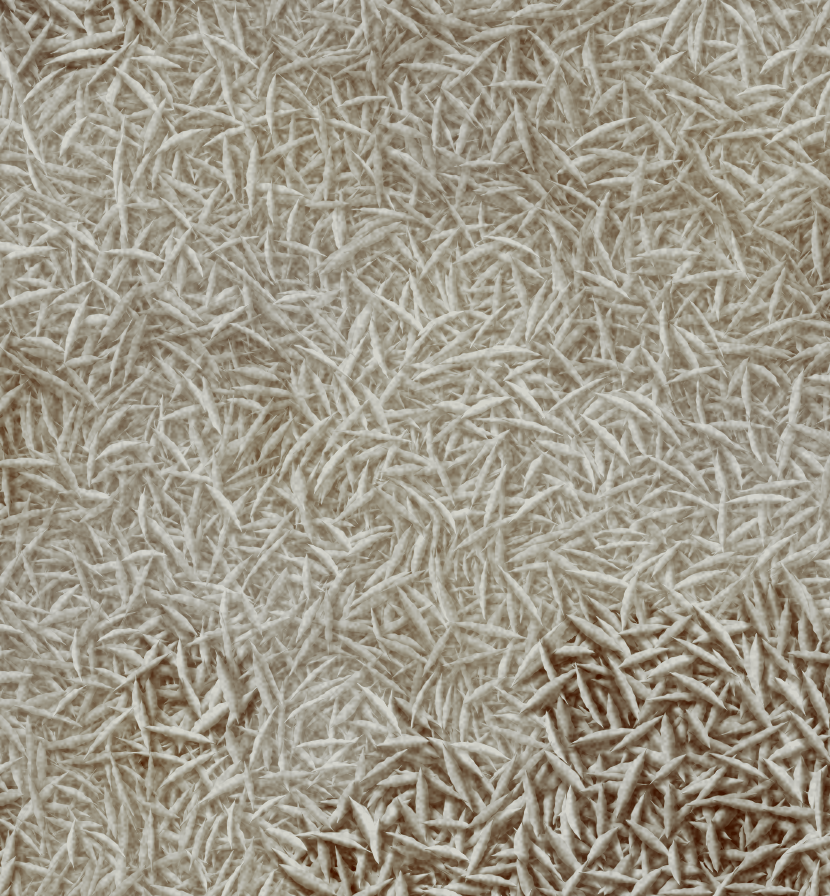
Give the GLSL for this texture, as a WebGL 2 fragment shader.

```glsl
#version 300 es
precision highp float;
// Clusters of desert-rose crystals: thin pale blades over brown hollows.
// Weighted Voronoi clumps steer the direction, size and contrast of blades,
// which are scattered on jittered grids and painted from back to front.
uniform vec2 u_resolution;
out vec4 fragColor;

struct Clump {
    vec2 offset;   // from the clump centre, in clump cells
    float edge;    // 0 at the centre, near 0.8 at the rim
    float rose;    // 0 pale and fine, 1 brown and deep
    vec4 seed;
};

vec4 hash4(vec2 p) {
    vec4 q = fract(p.xyxy * vec4(0.1031, 0.1030, 0.0973, 0.1099));
    q += dot(q, q.wzxy + 33.33);
    return fract((q.xxyz + q.yzzw) * q.zywx);
}

float noise(vec2 p) {
    vec2 i = floor(p), f = fract(p);
    f = f * f * (3.0 - 2.0 * f);
    return mix(mix(hash4(i).x, hash4(i + vec2(1, 0)).x, f.x),
               mix(hash4(i + vec2(0, 1)).x, hash4(i + 1.0).x, f.x), f.y);
}

Clump findClump(vec2 p) {
    p *= 6.5;
    Clump best;
    best.edge = 9.0;
    vec2 bestCell = vec2(0);
    for (int y = -1; y <= 1; y++)
    for (int x = -1; x <= 1; x++) {
        vec2 cell = floor(p) + vec2(x, y);
        vec4 seed = hash4(cell + 117.0);
        vec2 offset = p - cell - mix(vec2(0.1), vec2(0.9), seed.xy);
        float d = length(offset) / mix(0.75, 1.25, seed.z);
        if (d < best.edge) {
            best.edge = d;
            best.offset = offset;
            best.seed = seed;
            bestCell = cell;
        }
    }
    float region = noise(bestCell * 0.45 + 31.0);
    best.rose = smoothstep(0.52, 0.92, 0.55 * best.seed.w + 0.6 * region);
    return best;
}

// Paints one grid of blades over the given brightness
float paintBlades(float light, vec2 p, float layer, float size, float aa) {
    vec2 shift = vec2(7.37, 3.61) * layer + 40.0;
    vec2 g = p / size + shift;
    float ragged = 0.05 * (noise(g * 9.0) - 0.5);
    for (int y = 1; y >= -1; y--)
    for (int x = -1; x <= 1; x++) {
        vec2 id = floor(g) + vec2(x, y);
        vec4 a = hash4(id + layer * 37.0);
        vec4 b = hash4(id + layer * 37.0 + 211.0);
        vec2 centre = id + mix(vec2(0.15), vec2(0.85), a.xy);
        vec2 q = g - centre;
        if (dot(q, q) > 1.7) continue;
        Clump c = findClump((centre - shift) * size);
        if (layer > 2.5 && a.w > 0.72 + 0.28 * c.rose) continue;

        // Blades circle the clump; some cross the others
        float angle = atan(c.offset.y, c.offset.x) + 1.57
                    + (b.x - 0.5) * 0.9 + (c.seed.x - 0.5) * 1.6;
        if (b.y > 0.68) angle += 1.2;
        vec2 along = vec2(cos(angle), sin(angle));
        vec2 across = vec2(-along.y, along.x);
        if (dot(across, vec2(-0.4, 0.9)) < 0.0) across = -across;

        float u = dot(q, along) / mix(0.6, 1.05, a.z);
        float v = dot(q, across) + 0.14 * (b.w - 0.3) * u * u;
        float width = mix(0.10, 0.19, b.z) * mix(0.8, 1.1, c.rose);
        float halfWidth = width * max(1.0 - u * u, -0.7) + ragged;

        // Cast shadow on the lower side, then the lit face
        float shadow = smoothstep(0.12, -0.06, abs(v + 0.11) - halfWidth);
        shadow *= smoothstep(1.2, 0.8, abs(u));
        light = mix(light, mix(0.48, 0.30, c.rose),
                    shadow * mix(0.38, 0.62, c.rose));
        float lit = smoothstep(-0.9, 0.35, v / max(halfWidth, 0.02));
        float face = mix(mix(0.62, 0.47, c.rose), mix(0.70, 0.81, b.w), lit);
        face *= mix(0.90, 1.0, layer / 7.0);
        float mask = smoothstep(aa, -aa, (abs(v) - halfWidth) * size);
        light = mix(light, face, mask);
    }
    return light;
}

// Brightness to mineral colour: darker tones turn browner
vec3 mineral(float light, float warmth) {
    float green = 0.11 * pow(max(0.78 - light, 0.0) / 0.42, 1.7);
    float blue = 0.03 + 0.17 * max(0.74 - light, 0.0) / 0.38;
    return vec3(light) - vec3(0.0, green, blue) * warmth;
}

void main() {
    vec2 p = gl_FragCoord.xy / u_resolution.y;
    float aa = 0.8 / u_resolution.y;
    Clump clump = findClump(p);

    // Rubble bed, fine blades, then large blades
    float light = mix(0.58, 0.40, clump.rose) + 0.22 * (noise(p * 170.0) - 0.5);
    for (int i = 0; i < 8; i++)
        light = paintBlades(light, p, float(i), i < 3 ? 0.026 : 0.042, aa);

    // Dome shading, broad drift and grain
    light -= 0.07 * smoothstep(0.45, 0.85, clump.edge);
    light -= 0.07 * clump.rose * smoothstep(0.5, 0.0, clump.edge);
    light += 0.09 * (noise(p * 3.5 + 9.0) - 0.45);
    light += 0.10 * (noise(p * 330.0) - 0.5) + 0.07 * (noise(p * 130.0) - 0.5);
    light = clamp(light, 0.24, 0.83);
    fragColor = vec4(mineral(light, mix(0.8, 1.2, noise(p * 6.0 + 50.0))), 1.0);
}
```
